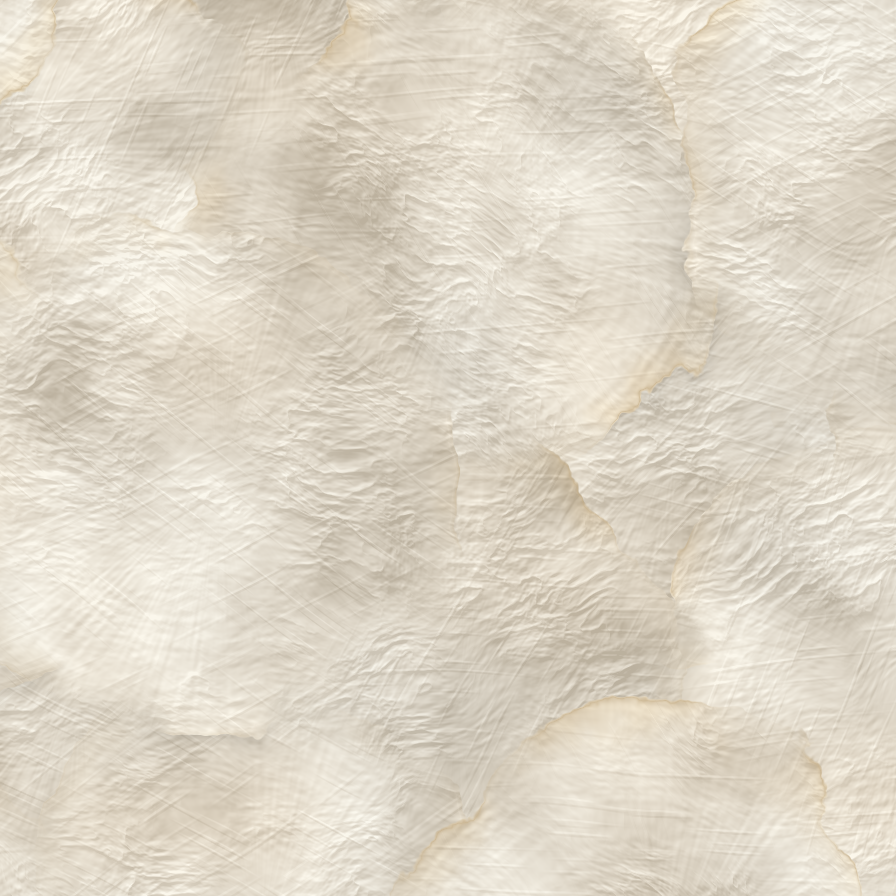
Write a Shadertoy shader that draws this texture.

```glsl
// Overlapping translucent capiz shell discs with pearly wrinkles, growth rings and tan rims.

float hash(vec2 p) {
    vec3 q = fract(vec3(p.xyx) * 0.1031);
    q += dot(q, q.yzx + 33.33);
    return fract((q.x + q.y) * q.z);
}

float noise(vec2 p) {
    vec2 i = floor(p), f = fract(p);
    f = f * f * (3.0 - 2.0 * f);
    return mix(mix(hash(i), hash(i + vec2(1, 0)), f.x),
               mix(hash(i + vec2(0, 1)), hash(i + vec2(1, 1)), f.x), f.y);
}

mat2 rotation(float a) {
    return mat2(cos(a), sin(a), -sin(a), cos(a));
}

float fbm(vec2 p) {
    float sum = 0.0, amp = 0.533;
    for (int i = 0; i < 4; i++) {
        sum += amp * noise(p);
        p = rotation(0.65) * p * 2.03 + 17.3;
        amp *= 0.5;
    }
    return sum;
}

// Fine sparse scratches along one direction
float scratches(vec2 p, float angle, float seed) {
    vec2 q = rotation(angle) * p;
    q.y += 0.012 * noise(p * 8.0 + seed);
    return smoothstep(0.7, 0.95, noise(q * vec2(11.0, 210.0) + seed));
}

// Surface height: crumples, concentric growth rings, radial fibres and scratches
float relief(vec2 p, float seed) {
    float r = length(p);
    vec2 dir = p / max(r, 0.001);
    vec2 bent = p + 0.03 * vec2(noise(p * 17.0 + seed), noise(p * 17.0 - seed));
    float lean = 1.5 * (hash(vec2(seed, 8.0)) - 0.5);
    vec2 grain = rotation(lean) * bent;

    float gloss = smoothstep(0.42, 0.66, fbm(p * 8.0 + seed * 3.1));
    float crumple = 1.0 - abs(2.0 * fbm(grain * vec2(27.0, 50.0) + seed) - 1.0);
    float h = crumple * crumple * (0.2 + 1.15 * gloss);

    float outer = smoothstep(0.06, 0.2, r);
    float beads = 0.5 + noise(dir * 45.0 + seed);
    float rings = noise(vec2(r * 135.0 + 4.0 * noise(p * 10.0 + seed), seed) + dir * 4.0);
    h += rings * beads * outer * (0.12 + 0.36 * noise(p * 9.0 - seed));
    h += 0.26 * noise(dir * 38.0 + r * 9.0 + seed) * smoothstep(0.02, 0.2, r);
    h += 0.34 * noise(grain * vec2(110.0, 190.0) + seed);
    h += 0.2 * scratches(p, lean + 0.5, seed) + 0.16 * scratches(p, lean - 0.6, seed + 7.0);
    return h;
}

vec3 pearl(float tone) {
    vec3 shade = vec3(0.735, 0.693, 0.620);
    vec3 cream = vec3(0.873, 0.840, 0.780);
    vec3 sheen = vec3(0.985, 0.968, 0.922);
    return mix(mix(shade, cream, clamp(tone * 2.0, 0.0, 1.0)),
               sheen, clamp(tone * 2.0 - 1.0, 0.0, 1.0));
}

vec3 shellColor(vec2 p, float d, float seed) {
    // Broad cloudy patches, stretched along one direction per shell
    vec2 cloud = rotation(seed) * p * vec2(5.0, 7.0) + seed * 5.0;
    float tone = 0.53 + 1.1 * (fbm(cloud) - 0.5) + 0.2 * (hash(vec2(seed, 4.0)) - 0.5);
    tone += 0.35 * (fbm(p * 24.0 + seed) - 0.5);

    // Relief lit mostly from above
    float slope = relief(p, seed) - relief(p + vec2(-0.0010, 0.0024), seed);
    tone += clamp(slope * 0.85, -0.25, 0.42);
    vec3 col = pearl(tone);
    col += vec3(-0.008, 0.0, 0.010) * (2.0 * noise(p * 7.0 + seed * 2.0) - 0.9);

    // Warm stained border and a broken ochre edge line
    float stain = smoothstep(0.45, 0.7, fbm(p * 9.0 - seed));
    float border = smoothstep(-0.05, 0.0, d);
    col = mix(col, col * vec3(0.985, 0.955, 0.90), border * (0.15 + 0.75 * stain));
    float line = exp(-abs(d + 0.002) * 600.0);
    col = mix(col, vec3(0.78, 0.69, 0.54), line * (0.08 + 0.6 * stain));
    float lip = exp(-abs(d + 0.007) * 380.0);
    return col + 0.03 * lip * (1.0 - stain);
}

void mainImage(out vec4 fragColor, in vec2 fragCoord) {
    vec2 uv = fragCoord / iResolution.y;
    float pixel = 1.0 / iResolution.y;
    vec3 col = pearl(0.5 + 0.5 * (fbm(uv * 9.0) - 0.5));

    // Staggered rows of shells, stacked in shuffled order
    for (int k = 0; k < 20; k++) {
        int n = (k * 7 + 3) % 20;
        vec2 cell = vec2(n % 4, n / 4);
        float seed = float(n) + 1.0;
        vec2 jitter = vec2(hash(cell + 3.7), hash(cell + 9.2)) - 0.5;
        vec2 center = vec2(cell.x * 0.46 - 0.18 + 0.23 * mod(cell.y, 2.0), cell.y * 0.29 - 0.08);
        vec2 p = uv - center - jitter * 0.11;

        // Uneven, chipped outline
        float radius = 0.26 + 0.04 * hash(cell + 5.1);
        float wobble = 0.085 * (noise(p * 6.0 + seed) - 0.5) + 0.035 * (fbm(p * 26.0 + seed) - 0.5);
        float d = length(p * vec2(1.0, 0.96)) - radius + wobble;
        if (d > 0.05) continue;

        // Stretches of the rim thin out until the shell below shows through
        float veil = smoothstep(0.4, 0.62, noise(p * 7.0 - seed * 2.3));
        float thin = mix(1.0, 0.12 + 0.88 * smoothstep(0.0, -0.06, d), veil);
        float shadow = exp(-max(d, 0.0) * 130.0) * smoothstep(0.1, -0.2, p.y);
        col *= 1.0 - 0.08 * shadow * (1.0 - 0.8 * veil);
        float cover = smoothstep(pixel, -pixel, d) * thin;
        if (cover > 0.0) col = mix(col, shellColor(p, d, seed), cover);
    }
    fragColor = vec4(clamp(col, 0.0, 1.0), 1.0);
}
```
